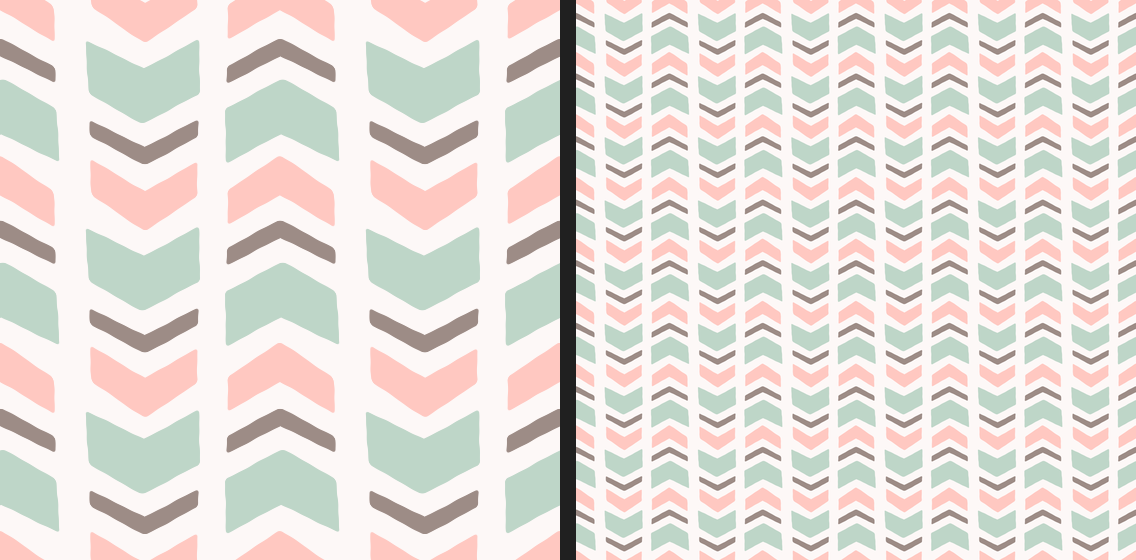
Left, the tile; right, the same tile 3 across and 3 down.
A WebGL 1 fragment shader for this pattern:

```glsl
precision highp float;
// Columns of hand-cut chevrons in mint, pink and taupe, pointing up and down by turns.

uniform vec2 u_resolution;

// Signed distance to the line a-b, positive on its left.
float edge(vec2 p, vec2 a, vec2 b) {
  vec2 along = normalize(b - a);
  return dot(p - a, vec2(-along.y, along.x));
}

// Intersection of two shapes with a softened corner.
float roundMax(float a, float b) {
  const float radius = 1.7;
  vec2 d = vec2(a, b) + radius;
  return min(max(d.x, d.y), 0.0) + length(max(d, 0.0)) - radius;
}

// Upward chevron with its six corners given clockwise.
float chevron(vec2 p, vec2 apex, vec2 shoulderR, vec2 footR,
              vec2 notch, vec2 footL, vec2 shoulderL) {
  float top = roundMax(edge(p, shoulderL, apex), edge(p, apex, shoulderR));
  float sides = max(edge(p, shoulderR, footR), edge(p, footL, shoulderL));
  float base = min(edge(p, footR, notch), edge(p, notch, footL));
  return roundMax(roundMax(top, sides), base);
}

float mintShape(vec2 p) {
  return chevron(p, vec2(1.5, 22.9), vec2(30.2, 6.4), vec2(32.0, -22.2),
                 vec2(0.4, -7.0), vec2(-28.9, -23.0), vec2(-29.4, 6.5));
}

float pinkShape(vec2 p) {
  return chevron(p, vec2(0.0, 19.3), vec2(28.8, -0.2), vec2(29.5, -19.7),
                 vec2(0.0, -2.2), vec2(-28.0, -18.2), vec2(-28.0, 0.4));
}

float taupeShape(vec2 p) {
  return chevron(p, vec2(0.0, 12.6), vec2(29.4, -3.1), vec2(29.8, -11.9),
                 vec2(0.3, 2.7), vec2(-28.7, -12.2), vec2(-28.6, -3.0));
}

// Slight waver of the cut edges.
vec2 waver(vec2 p) {
  return p + 0.14 * sin(p.yx * 0.31 + vec2(0.6, 1.9))
           + 0.08 * sin(p.yx * 0.67 + vec2(2.4, 0.3));
}

void main() {
  // The canvas is 300 units wide and high: two column pairs, three rows.
  vec2 p = gl_FragCoord.xy / u_resolution * 300.0;
  float blur = 180.0 / min(u_resolution.x, u_resolution.y);

  // Every second column is the upward one given a half turn.
  p.x = mod(p.x + 36.3, 150.0) - 36.3;
  if (p.x > 38.7) p = vec2(77.7, 293.0) - p;

  // Nearest mint, pink and taupe shape; the rows drift a little apart.
  vec3 nearest = vec3(1000.0);
  for (int i = 0; i < 3; i++) {
    float row = float(i);
    vec3 drift = vec3(1.9, 0.8, 2.7) * (1.0 - step(0.5, row))
               + vec3(0.4, 0.0, 0.8) * step(1.5, row);
    vec3 y = p.y + 100.0 * row + vec3(62.9, 2.3, 30.1) + drift;
    y = mod(y + 150.0, 300.0) - 150.0;
    nearest = min(nearest, vec3(mintShape(waver(vec2(p.x, y.x))),
                                pinkShape(waver(vec2(p.x, y.y))),
                                taupeShape(waver(vec2(p.x, y.z)))));
  }

  vec3 cover = 1.0 - smoothstep(-blur, blur, nearest);
  vec3 color = vec3(0.992, 0.972, 0.969);
  color = mix(color, vec3(0.745, 0.839, 0.784), cover.x);
  color = mix(color, vec3(1.0, 0.784, 0.757), cover.y);
  color = mix(color, vec3(0.616, 0.549, 0.525), cover.z);
  gl_FragColor = vec4(color, 1.0);
}
```
